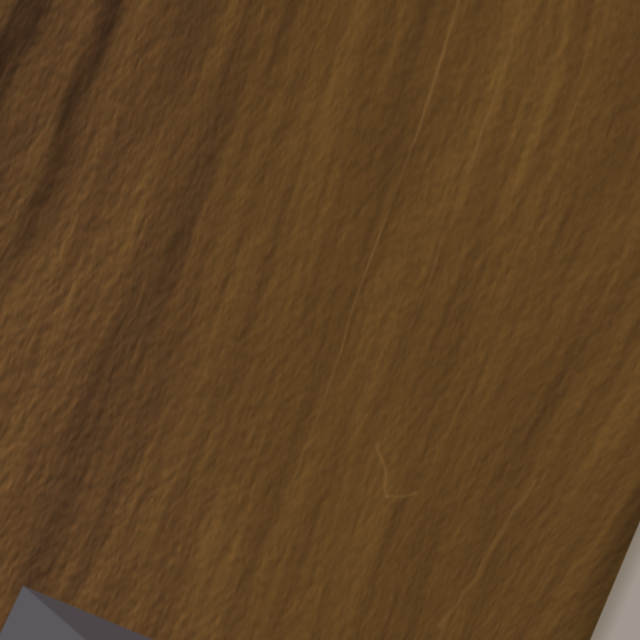
This texture is drawn by a WebGL 1 fragment shader. Its source:

```glsl
precision highp float;
// Brown wood board with soft slanted grain, dark streaks and pale scratches.
// Noise is stretched along a bent grain field, lit as a fine relief, and two
// corners are covered by a grey-violet wedge and a pale rim.

uniform vec2 u_resolution;

const vec3 WOOD_DARK = vec3(0.275, 0.190, 0.105);
const vec3 WOOD_MID = vec3(0.362, 0.254, 0.130);
const vec3 WOOD_GOLD = vec3(0.465, 0.340, 0.165);
const vec3 STREAK_BROWN = vec3(0.190, 0.125, 0.085);
const vec3 SCRATCH_TAN = vec3(0.530, 0.390, 0.225);
const vec3 WEDGE_LIGHT = vec3(0.355, 0.345, 0.370);
const vec3 WEDGE_SHADE = vec3(0.305, 0.280, 0.290);
const vec3 RIM_EDGE = vec3(0.520, 0.480, 0.430);
const vec3 RIM_PALE = vec3(0.620, 0.585, 0.550);

const float SLOPE_LEFT = 0.46;     // grain lean, x per unit of y
const float SLOPE_RIGHT = 0.36;
const float BEND = 0.30;           // curve of the grain at the right
const float TONE_BIAS = 0.08;
const float BAND_CONTRAST = 0.80;
const float STREAK_CONTRAST = 0.60;
const float FIBRE_CONTRAST = 0.42;
const float GRIT_CONTRAST = 0.22;
const float RELIEF = 0.085;

float hash(vec2 p) {
  return fract(sin(dot(p, vec2(127.1, 311.7))) * 43758.5453);
}

float noise(vec2 p) {
  vec2 i = floor(p);
  vec2 f = fract(p);
  f = f * f * (3.0 - 2.0 * f);
  float low = mix(hash(i), hash(i + vec2(1.0, 0.0)), f.x);
  float high = mix(hash(i + vec2(0.0, 1.0)), hash(i + vec2(1.0, 1.0)), f.x);
  return mix(low, high, f.y);
}

float fbm(vec2 p) {
  float sum = 0.0;
  float amp = 0.55;
  for (int i = 0; i < 3; i++) {
    sum += amp * noise(p);
    p = p * 2.03 + 17.3;
    amp *= 0.5;
  }
  return sum;
}

// x runs across the grain, y along it
vec2 grainCoords(vec2 uv) {
  float slope = mix(SLOPE_LEFT, SLOPE_RIGHT, smoothstep(0.0, 0.6, uv.x));
  float rise = uv.y - 0.75;
  float bend = BEND * smoothstep(0.45, 0.95, uv.x) * rise * rise;
  return vec2(uv.x - slope * uv.y + bend, uv.y + 0.4 * uv.x);
}

float bell(float x, float width) {
  return exp(-x * x / (width * width));
}

float segment(vec2 p, vec2 a, vec2 b) {
  vec2 d = b - a;
  return length(p - a - d * clamp(dot(p - a, d) / dot(d, d), 0.0, 1.0));
}

// signed distance to the line a-b, positive on its left
float side(vec2 p, vec2 a, vec2 b) {
  vec2 d = normalize(b - a);
  return d.x * (p.y - a.y) - d.y * (p.x - a.x);
}

float reliefHeight(vec2 g) {
  return noise(g * vec2(95.0, 36.0)) + 0.6 * noise(g * vec2(190.0, 90.0) + 9.0);
}

vec3 woodColor(vec2 uv) {
  vec2 g = grainCoords(uv);
  g.x += 0.008 * (noise(uv * 9.0) - 0.5) + 0.004 * (noise(uv * 34.0) - 0.5);
  float left = 1.0 - smoothstep(0.05, 0.55, uv.x);

  // broad bands, streaks, fibres and grit
  float tone = TONE_BIAS + BAND_CONTRAST * (fbm(g * vec2(10.0, 1.6) + 3.1) - 0.48);
  tone += STREAK_CONTRAST * (0.8 + 0.6 * left) * (noise(g * vec2(38.0, 2.6)) - 0.5);
  tone += FIBRE_CONTRAST * (noise(g * vec2(100.0, 7.0)) - 0.5);
  tone += GRIT_CONTRAST * (noise(g * vec2(210.0, 110.0) + 4.0) - 0.5);
  tone += 0.25 * bell(g.x - 0.24, 0.05) - 0.30 * bell(g.x - 0.02, 0.022);
  vec3 color = mix(WOOD_MID, WOOD_GOLD, clamp(tone, 0.0, 1.0));
  color = mix(color, WOOD_DARK, clamp(-tone * 1.1, 0.0, 1.0));
  color += left * vec3(0.002, 0.001, 0.018);

  // dark streaks at the upper left
  float ragged = 0.03 * (noise(g * vec2(8.0, 9.0)) - 0.5);
  float streak = bell(g.x + 0.255 + ragged, 0.025) + bell(g.x + 0.41 + ragged, 0.045);
  streak *= smoothstep(0.40, 0.85, uv.y) * (0.55 + 0.45 * noise(g * vec2(60.0, 6.0)));
  color = mix(color, STREAK_BROWN, clamp(streak, 0.0, 0.9));

  // light from the side on the wrinkled surface
  float relief = reliefHeight(g) - reliefHeight(g + vec2(0.004, -0.005));
  color *= 1.0 + RELIEF * (1.6 + 1.6 * left) * relief;

  // scratches along the grain, then the short loose ones
  float scratch = 0.50 * bell(g.x - 0.368, 0.0028) * smoothstep(0.20, 0.32, uv.y);
  scratch += 0.30 * bell(g.x - 0.470, 0.0030) * smoothstep(0.30, 0.45, uv.y);
  scratch *= 0.35 + 0.65 * noise(vec2(g.y * 14.0, 2.0));
  vec2 hook = vec2(0.605, 0.222);
  vec2 loose = uv + 0.010 * (vec2(noise(uv * 30.0), noise(uv * 30.0 + 7.0)) - 0.5);
  scratch += 0.35 * bell(segment(loose, vec2(0.590, 0.310), hook), 0.0030);
  scratch += 0.28 * bell(segment(loose, hook, vec2(0.650, 0.234)), 0.0030);
  scratch += 0.28 * bell(segment(loose, vec2(0.690, 0.020), vec2(0.835, 0.250)), 0.0035);
  return mix(color, SCRATCH_TAN, clamp(scratch, 0.0, 0.7));
}

void main() {
  vec2 uv = gl_FragCoord.xy / u_resolution;
  float soft = max(0.002, 1.0 / u_resolution.y);
  vec3 color = woodColor(uv);

  // pale rim at the lower right, with a shadow beside it
  float rim = side(uv, vec2(1.0, 0.186), vec2(0.922, 0.0));
  color *= 1.0 - 0.25 * smoothstep(-0.05, 0.0, rim);
  vec3 rimColor = mix(RIM_EDGE, RIM_PALE, smoothstep(0.0, 0.035, rim));
  color = mix(color, rimColor, smoothstep(-soft, soft, rim));

  // folded wedge at the lower left
  vec2 apex = vec2(0.036, 0.085);
  float wedge = min(side(uv, vec2(0.241, 0.0), apex), side(uv, apex, vec2(0.0, 0.010)));
  float fold = side(uv, apex, vec2(0.125, 0.008));
  vec3 wedgeColor = mix(WEDGE_LIGHT, WEDGE_SHADE, smoothstep(-soft, soft, fold));
  color = mix(color, wedgeColor, smoothstep(-soft, soft, wedge));

  gl_FragColor = vec4(color, 1.0);
}
```
